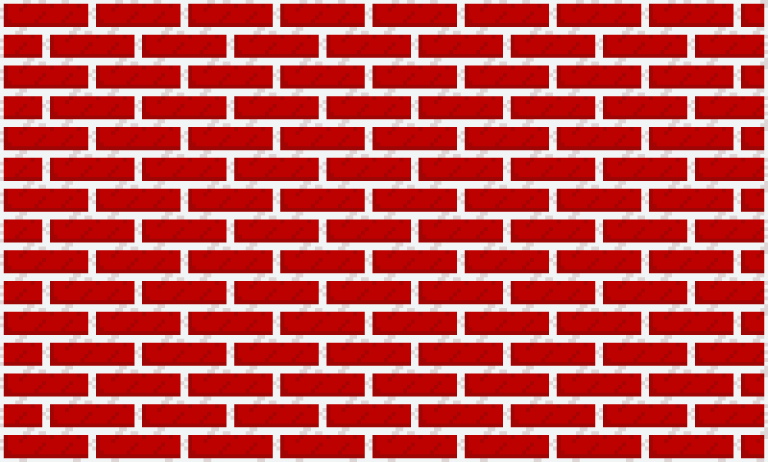
Write a WebGL 1 fragment shader that draws this texture.

```glsl
precision highp float;
// A red pixel-art brick wall in running bond on a grid of 200 by 120 square cells.
// Each brick takes 24 by 8 cells: a bevelled face with diagonal flecks, set in
// pale mortar with grey grit. The cells are supersampled for smooth edges.

uniform vec2 u_resolution;

float hash(vec2 p) {
  return fract(sin(dot(p, vec2(12.99, 78.23))) * 437.58);
}

// Mortar: grit in short runs along the beds, in a checker along the joints
vec3 mortarColor(vec2 cell, bool joint) {
  float grit = joint
    ? step(mod(cell.x + cell.y, 2.0), 0.5) * step(hash(cell + 3.0), 0.75)
    : step(hash(vec2(floor((cell.x + cell.y) * 0.5), cell.y + 5.0)), 0.27);
  return mix(vec3(0.95, 0.96, 0.96), vec3(0.87, 0.84, 0.84), grit);
}

// Brick face: dark left and bottom edges, broken diagonal flecks inside
vec3 brickColor(vec2 cell) {
  float bevel = max(step(cell.x, 1.5), step(5.5, cell.y));
  float fleck = step(mod(cell.x + cell.y, 7.0), 0.5) * step(hash(cell), 0.65);
  vec3 face = mix(vec3(0.74, 0.0, 0.0), vec3(0.65, 0.01, 0.01), fleck);
  return mix(face, vec3(0.62, 0.02, 0.02), bevel);
}

// Colour of the wall at a point in cells, measured from the top left
vec3 wallColor(vec2 p) {
  vec2 grid = floor(p);
  float shift = 12.0 * mod(floor(grid.y / 8.0), 2.0);
  vec2 cell = floor(mod(vec2(grid.x - shift, grid.y) + 0.5, vec2(24.0, 8.0)));

  bool bed = cell.y < 0.5 || cell.y > 6.5;
  bool border = grid.x < 0.5 || grid.x > 198.5;
  bool joint = !bed && (border || cell.x < 0.5 || cell.x > 22.5);
  if (bed || joint) return mortarColor(cell, joint);
  return brickColor(cell);
}

void main() {
  // Average a 4 by 4 set of samples inside each pixel
  vec3 sum = vec3(0.0);
  for (int j = 0; j < 4; j++) {
    for (int i = 0; i < 4; i++) {
      vec2 offset = (vec2(float(i), float(j)) + 0.5) / 4.0 - 0.5;
      vec2 uv = (gl_FragCoord.xy + offset) / u_resolution;
      sum += wallColor(vec2(uv.x, 1.0 - uv.y) * vec2(200.0, 120.0));
    }
  }
  gl_FragColor = vec4(sum / 16.0, 1.0);
}
```
